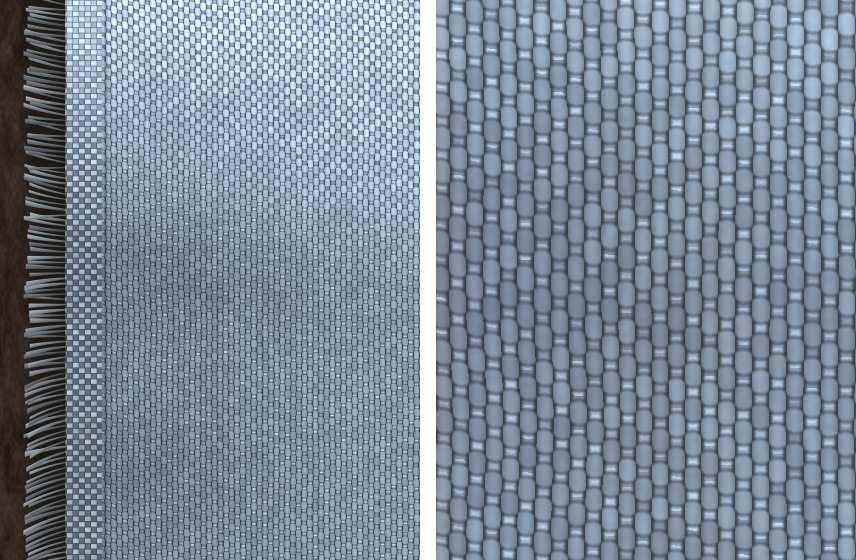
Left, the full canvas; right, a detail of the centre.
Reproduce this texture procedurally as a WebGL 2 fragment shader.

```glsl
#version 300 es
precision highp float;
// Draws blue-grey woven cloth with a plain-weave border and a frayed edge over dark wood.
uniform vec2 u_resolution;
out vec4 outColor;

const float ASPECT = 0.75;
const float EDGE = 0.117;        // where the cloth begins
const float SEAM = 0.182;        // where the border meets the body
const vec2 BODY_CELL = vec2(0.0100, 0.0208);
const vec2 BORDER_CELL = vec2(0.0108, 0.0098);
const float COLUMN_DROP = 0.55;  // shift of each column, in cells
const float STRAND_PITCH = 0.0094;
const vec3 WOOD_DARK = vec3(0.10, 0.08, 0.055);
const vec3 WOOD_LIGHT = vec3(0.27, 0.22, 0.185);
const vec3 CLOTH_TINT = vec3(0.89, 1.0, 1.115);

float hash(vec2 p) {
  vec3 q = fract(p.xyx * 0.1031);
  q += dot(q, q.yzx + 33.33);
  return fract((q.x + q.y) * q.z);
}

float noise(vec2 p) {
  vec2 i = floor(p), f = fract(p);
  f = f * f * (3.0 - 2.0 * f);
  float low = mix(hash(i), hash(i + vec2(1, 0)), f.x);
  float high = mix(hash(i + vec2(0, 1)), hash(i + vec2(1, 1)), f.x);
  return mix(low, high, f.y);
}

// Soft coverage of a signed distance d, with edge width w.
float cover(float d, float w) {
  return 1.0 - smoothstep(-0.5 * w, 0.5 * w, d);
}

float boxDistance(vec2 p, vec2 halfSize, float radius) {
  vec2 q = abs(p) - halfSize + radius;
  return length(max(q, 0.0)) + min(max(q.x, q.y), 0.0) - radius;
}

// Broad light across the cloth: bright at the top, dim below.
float lightAt(vec2 p) {
  float rise = smoothstep(0.46, 0.96, p.y + 0.20 * (p.x - 0.42));
  float fold = noise(vec2(p.x * 3.0 + p.y * 2.0, p.y * 6.0)) - 0.5;
  float corner = 0.07 * smoothstep(0.25, 0.75, p.x) * (1.0 - rise);
  return mix(0.53, 0.86, rise) + 0.05 * fold + corner;
}

// Wood grain, shaded towards the cloth.
vec3 wood(vec2 p) {
  float grain = 0.6 * noise(p * vec2(70, 22)) + 0.4 * noise(p * vec2(260, 130));
  float shade = 1.0 - smoothstep(0.02, 0.08, p.x);
  return mix(WOOD_DARK, WOOD_LIGHT, grain * (0.25 + 0.75 * shade));
}

// Frayed strands: x is brightness, y is coverage.
vec2 fringe(vec2 p, float px) {
  vec2 result = vec2(0);
  float base = floor(p.y / STRAND_PITCH);
  for (int k = -6; k <= 6; k++) {
    float id = base + float(k);
    float group = floor(id / 3.0);
    float rootY = (id + 0.5) * STRAND_PITCH;
    float lean = mix(-0.026, 0.012, smoothstep(0.15, 0.7, p.y));
    float bunch = (group * 3.0 + 1.0 - id) * STRAND_PITCH;
    float tipY = rootY + lean + 0.35 * bunch + 0.010 * (hash(vec2(group, 3)) - 0.5)
               + 0.014 * (hash(vec2(id, 7)) - 0.5);
    float tipX = 0.041 + 0.012 * hash(vec2(id, 11));
    float t = (EDGE - p.x) / (EDGE - tipX);
    float centre = mix(rootY, tipY, t * (0.6 + 0.4 * t));
    float halfWidth = mix(0.0020, 0.0044, t) * mix(0.7, 1.2, hash(vec2(id, 17)));
    float across = (p.y - centre) / halfWidth;
    float mask = cover(abs(p.y - centre) - halfWidth, px * 1.6) * cover(tipX - p.x, px * 2.0);
    float tone = mix(0.44, 0.66, t) * mix(0.72, 1.15, hash(vec2(id, 23)));
    tone *= 0.85 + 0.22 * clamp(across, -1.0, 1.0);
    result = mix(result, vec2(tone, 1), mask);
  }
  return result;
}

// Plain weave of alternating bricks; the contrast fades in strong light.
float border(vec2 p, float light, float px) {
  vec2 q = p / BORDER_CELL;
  vec2 id = floor(q), f = fract(q) - 0.5;
  float over = mod(id.x + id.y, 2.0);
  vec2 size = mix(vec2(0.40, 0.47), vec2(0.50, 0.41), over);
  float brick = cover(boxDistance(f, size, 0.12), 1.5 * px / BORDER_CELL.y);
  float glare = smoothstep(0.6, 0.9, light);
  float shine = mix(mix(0.70, 0.86, glare), mix(1.24, 1.05, glare), over);
  return light * mix(0.52, shine * mix(0.90, 1.08, hash(id)), brick);
}

// Upright floats that touch along their sides, with weft squares in dark pockets.
float body(vec2 p, float light, float px) {
  float near = exp(-(p.x - SEAM) / 0.07);
  float x = p.x / BODY_CELL.x + 0.25 * noise(p * 12.0);
  float column = floor(x);
  float row = p.y / BODY_CELL.y + COLUMN_DROP * column - 1.2 * near + 0.3 * noise(p * 9.0);
  vec2 id = vec2(column, floor(row));
  vec2 f = vec2(fract(x), fract(row)) - 0.5;
  float soft = 1.8 * px / BODY_CELL.x;
  float lens = 0.62 - 2.0 * f.y * f.y;
  float sides = cover(abs(f.x + 0.20 * f.y) - lens, soft);
  float ends = cover(abs(f.y) - 0.35 + 0.25 * f.x * f.x, soft * 0.5);
  vec2 weftPoint = vec2(f.x, (0.5 - abs(f.y)) * 2.0);
  float weft = cover(boxDistance(weftPoint, vec2(0.32, 0.22), 0.10), soft);
  float sheen = mix(1.30, 0.84, smoothstep(0.56, 0.85, light)) * mix(0.78, 1.16, hash(id));
  float thread = mix(0.95, 1.09, hash(id + 41.0)) * (1.07 - 0.9 * f.x * f.x);
  return light * mix(mix(0.46, sheen, weft), thread, sides * ends);
}

void main() {
  vec2 p = gl_FragCoord.xy / u_resolution * vec2(ASPECT, 1.0);
  float px = 1.0 / 512.0;        // softness of edges, a fixed share of the height
  float light = lightAt(p);

  // Wood and frayed edge
  vec2 strands = fringe(p, px);
  vec3 color = mix(wood(p), strands.x * CLOTH_TINT * vec3(1.04, 1, 0.94), strands.y);

  // Cloth
  float seam = cover(SEAM - p.x, px * 2.0);
  float tone = mix(border(p, light + 0.05, px), body(p, light, px), seam);
  tone *= 1.0 - 0.16 * exp(-pow((p.x - SEAM - 0.006) / 0.006, 2.0));
  tone *= 0.97 + 0.06 * noise(p * 240.0);
  float wave = 0.0015 * (noise(vec2(p.y * 90.0, 2.0)) - 0.5);
  color = mix(color, tone * CLOTH_TINT, cover(EDGE + wave - p.x, px * 1.5));
  outColor = vec4(clamp(color, 0.0, 1.0), 1.0);
}
```
